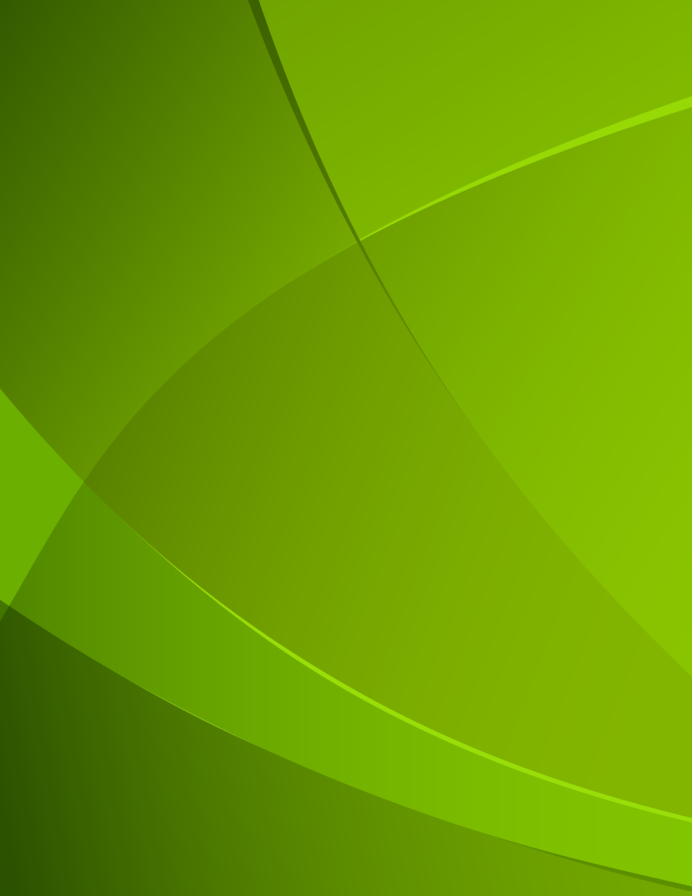
Give the GLSL for this background, as a Shadertoy shader.

```glsl
// Antialiased coverage of the side where d is positive
float cover(float d) {
    return clamp(0.5 + d / max(fwidth(d), 1e-6), 0.0, 1.0);
}

// Ribbon of half width w around the curve d = 0
float ribbon(float d, float w) {
    return cover(d + w) - cover(d - w);
}

float cubic(float t, vec4 k) {
    return k.x + t * (k.y + t * (k.z + t * k.w));
}

float easeOut(float t) {
    t = clamp(t, 0.0, 1.0);
    return t * (2.0 - t);
}

void mainImage(out vec4 fragColor, in vec2 fragCoord) {
    // Canvas coordinates, with depth measured down from the top
    float x = fragCoord.x / iResolution.x;
    float depth = 1.0 - fragCoord.y / iResolution.y;

    // Signed offsets from the four sweeping curves
    float diagonal = x - cubic(depth, vec4(0.366, 0.466, 0.297, 0.261));
    float arch = x - cubic(depth, vec4(1.528, -5.4325, 7.2407, -3.7261));
    float swoop = depth - cubic(x, vec4(0.4336, 0.930, -0.602, 0.154));
    float base = depth - cubic(x, vec4(0.6693, 0.5274, -0.2591, 0.0546));
    float insideArch = cover(arch);
    float rightSide = cover(diagonal);

    // Upper left panel
    vec3 leftOuter = mix(vec3(0.20, 0.35, 0.0), vec3(0.60, 0.83, 0.0),
                         0.9 * x + 0.7 * depth);
    vec3 leftInner = mix(vec3(0.35, 0.51, 0.0), vec3(0.51, 0.71, 0.0),
                         easeOut(x + 0.5 * depth - 0.4));
    vec3 left = mix(leftOuter, leftInner, insideArch);

    // Right panel
    vec3 rightOuter = mix(vec3(0.41, 0.60, 0.0), vec3(0.54, 0.78, 0.0),
                          clamp(0.6 * x + 1.2 * depth, 0.0, 1.0));
    vec3 rightInner = mix(vec3(0.42, 0.61, 0.0), vec3(0.54, 0.77, 0.0),
                          easeOut(x + 0.8 * depth - 0.7));
    vec3 right = mix(rightOuter, rightInner, insideArch);
    vec3 color = mix(left, right, rightSide);

    // Bright rim of the arch, then the dark diagonal over it
    float archWidth = 0.024 * pow(max((x - 0.4) / 0.6, 0.0), 1.5);
    vec3 archRim = mix(vec3(0.48, 0.70, 0.0), vec3(0.59, 0.85, 0.02), rightSide);
    color = mix(color, archRim, ribbon(arch, archWidth));
    float diagonalWidth = 0.0078 * pow(max(1.0 - 2.0 * depth, 0.0), 1.4);
    vec3 diagonalShade = mix(vec3(0.23, 0.38, 0.0), vec3(0.38, 0.54, 0.0),
                             min(depth * 2.5, 1.0));
    color = mix(color, diagonalShade, ribbon(diagonal, diagonalWidth));

    // Green band below the swoop, with its highlight
    vec3 band = mix(vec3(0.31, 0.52, 0.0), vec3(0.51, 0.77, 0.0), easeOut(0.9 * x));
    band = mix(vec3(0.42, 0.69, 0.0), band, insideArch);
    color = mix(color, band, cover(swoop));
    float swoopWidth = 0.0034 * smoothstep(0.15, 0.5, x) * (1.0 - 0.25 * x);
    color = mix(color, vec3(0.60, 0.87, 0.03), ribbon(swoop, swoopWidth));

    // Dark lower corner
    vec3 corner = mix(vec3(0.17, 0.32, 0.0), vec3(0.46, 0.67, 0.0),
                      easeOut(0.85 * x + 0.2 * (0.9 - depth)));
    corner *= mix(1.3, 1.0, insideArch);
    color = mix(color, corner, cover(base));

    // Thin glint and tapering shadow on the lower edge
    float glintWidth = 0.0008 * smoothstep(0.15, 0.28, x) * (1.0 - smoothstep(0.3, 0.4, x));
    color = mix(color, vec3(0.47, 0.73, 0.08), ribbon(base, glintWidth));
    float shadowWidth = 0.003 * smoothstep(0.65, 1.0, x);
    color = mix(color, vec3(0.36, 0.56, 0.0), ribbon(base, shadowWidth));

    fragColor = vec4(color, 1.0);
}
```
